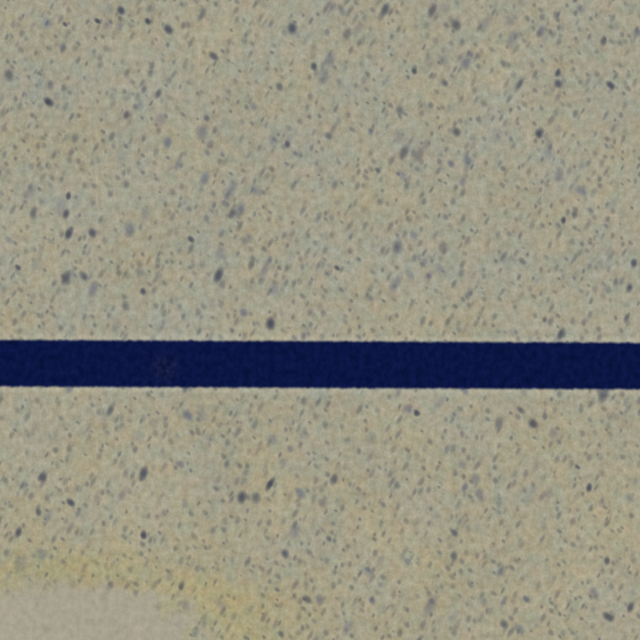
Reproduce this texture procedurally as a WebGL 2 fragment shader.

```glsl
#version 300 es
precision highp float;

uniform vec2 u_resolution;
out vec4 outColor;

const vec3 CLOTH = vec3(0.637, 0.625, 0.547);
const vec3 WARM_TINT = vec3(0.025, 0.008, -0.025);
const vec3 PALE_PATCH = vec3(0.66, 0.64, 0.575);
const vec3 BLUE_FLECK = vec3(0.27, 0.30, 0.43);
const vec3 DARK_FLECK = vec3(0.25, 0.27, 0.33);
const vec3 NAVY = vec3(0.045, 0.085, 0.262);

vec2 hash2(vec2 p) {
    vec3 q = fract(p.xyx * vec3(0.1031, 0.1030, 0.0973));
    q += dot(q, q.yzx + 33.33);
    return fract((q.xx + q.yz) * q.zy);
}

float gradientDot(vec2 cell, vec2 offset) {
    float angle = 6.2832 * hash2(cell).x;
    return dot(vec2(cos(angle), sin(angle)), offset);
}

float gradientNoise(vec2 p) {
    vec2 i = floor(p), f = fract(p);
    vec2 w = f * f * f * (f * (f * 6.0 - 15.0) + 10.0);
    vec2 e = vec2(1.0, 0.0);
    float low = mix(gradientDot(i, f), gradientDot(i + e.xy, f - e.xy), w.x);
    float high = mix(gradientDot(i + e.yx, f - e.yx), gradientDot(i + e.xx, f - e.xx), w.x);
    return mix(low, high, w.y);
}

float fbm(vec2 p, int octaves) {
    float sum = 0.0, amplitude = 1.0;
    for (int i = 0; i < octaves; i++) {
        sum += amplitude * gradientNoise(p);
        p = p * 2.03 + 17.3;
        amplitude *= 0.6;
    }
    return sum;
}

// Soft, slightly upright flecks jittered over a grid
float flecks(vec2 p, float cells, float density, float radius, float seed) {
    vec2 q = p * cells, base = floor(q);
    float cover = 0.0;
    for (int y = -1; y <= 1; y++) {
        for (int x = -1; x <= 1; x++) {
            vec2 cell = base + vec2(x, y);
            vec2 jitter = hash2(cell + seed);
            vec2 trait = hash2(cell + seed + 71.7);
            vec2 d = q - cell - jitter;
            d.x += (trait.y - 0.5) * d.y;
            d.y *= mix(0.5, 1.0, trait.y);
            float size = radius * cells * mix(0.55, 1.1, jitter.y);
            float spot = 1.0 - smoothstep(0.15 * size, size, length(d));
            cover = max(cover, spot * step(trait.x, density) * mix(0.4, 1.0, jitter.x));
        }
    }
    return cover;
}

vec3 clothColor(vec2 p) {
    // Broad stains and woven grain
    float lower = 1.0 - smoothstep(0.1, 0.55, p.y);
    float stain = fbm(p * 7.0 + 3.0, 3);
    float grain = fbm(p * vec2(95.0, 85.0), 3);
    vec3 color = CLOTH + 0.065 * grain + 0.018 * stain;
    color += WARM_TINT * (0.5 * lower + 0.9 * gradientNoise(p * 11.0 + 40.0));
    color += vec3(0.035, -0.005, -0.02) * gradientNoise(p * 43.0 + 9.0);

    // Yellowed halo around the pale lower-left patch
    vec2 d = (p - vec2(0.1, 0.0)) / vec2(0.23, 0.095);
    float edge = length(d) + 0.22 * fbm(p * 22.0, 2);
    float halo = exp(-9.0 * (edge - 1.2) * (edge - 1.2));
    color += halo * vec3(0.01, 0.0, -0.045);
    float patchMask = 1.0 - smoothstep(0.75, 1.05, edge);
    color = mix(color, PALE_PATCH + 0.03 * grain, 0.75 * patchMask);

    // Scattered fibres, from fine dust to larger ink spots
    float clean = 1.0 - 0.85 * patchMask;
    float cluster = smoothstep(-0.35, 0.45, gradientNoise(p * 9.0 + 21.0));
    float dust = flecks(p, 80.0, 0.42, 0.0065, 5.0);
    float blue = flecks(p, 34.0, 0.25, 0.012, 19.0);
    float dark = flecks(p, 26.0, 0.15, 0.0105, 47.0);
    color = mix(color, DARK_FLECK, 0.38 * dust * clean);
    color = mix(color, BLUE_FLECK, 0.55 * blue * cluster * clean);
    return mix(color, DARK_FLECK, 0.85 * dark * clean);
}

// Signed distance to a slightly tilted stripe with frayed edges
float stripeDistance(vec2 p) {
    float center = mix(0.4325, 0.428, p.x);
    float fray = 0.0016 * fbm(vec2(p.x * 75.0, step(center, p.y) * 13.0), 2);
    return abs(p.y - center) - 0.0362 + fray;
}

void main() {
    vec2 uv = gl_FragCoord.xy / u_resolution;
    float pixel = 1.0 / u_resolution.y;
    vec3 color = clothColor(uv);

    // Dyed band, with a thin pale rim on the cloth
    float dist = stripeDistance(uv);
    color += 0.035 * exp(-pow((dist - 0.005) / 0.004, 2.0));
    float weave = fbm(uv * vec2(100.0, 85.0) + 60.0, 2);
    vec3 dye = NAVY + weave * vec3(0.025, 0.03, 0.06);
    float worn = length((uv - vec2(0.257, 0.425)) / vec2(0.018, 0.02));
    dye += vec3(0.07, 0.045, 0.0) * exp(-worn * worn) * (0.7 + weave);
    float softness = max(0.0032, pixel);
    color = mix(color, dye, 1.0 - smoothstep(-softness, softness, dist));

    outColor = vec4(clamp(color, 0.0, 1.0), 1.0);
}
```
